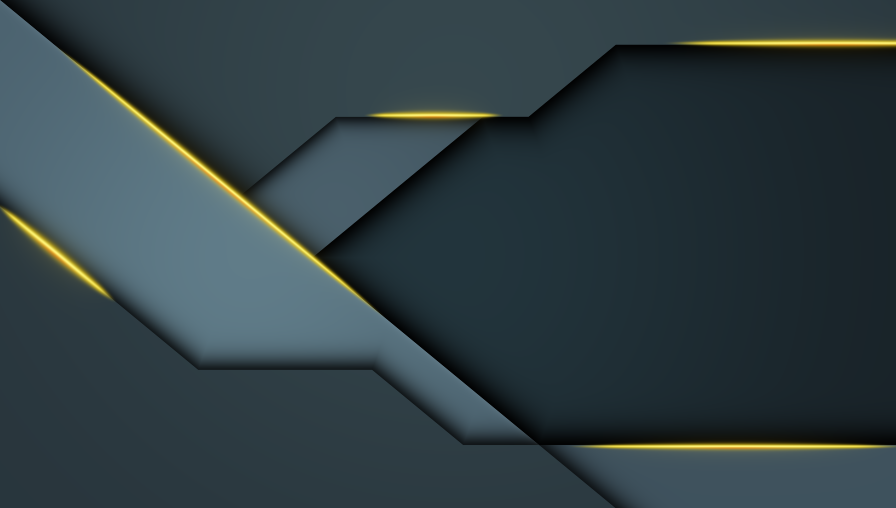
This background is drawn by a WebGL 1 fragment shader. Its source:

```glsl
precision highp float;
// Layered slate panels with diagonal cuts, inner shadows and golden edge glints.

uniform vec2 u_resolution;

const float ASPECT = 1.77;
const vec2 FALLING = vec2(0.772, -0.635);  // direction of descending edges
const vec2 RISING = vec2(0.772, 0.635);    // direction of ascending edges
const vec2 LEVEL = vec2(1.0, 0.0);

// Signed distance above the line through a with unit direction dir.
float above(vec2 p, vec2 a, vec2 dir) {
  return dot(p - a, vec2(-dir.y, dir.x));
}

// Antialiased coverage of a distance that is positive inside.
float cover(float d, float pixel) {
  return smoothstep(-0.6 * pixel, 0.6 * pixel, d);
}

// Soft darkening that fades away from an edge.
float shadow(float d, float width, float strength) {
  return 1.0 - strength * exp(-pow(max(d, 0.0) / width, 1.4));
}

float bell(float x) {
  return exp(-x * x);
}

vec3 radial(vec2 p, vec2 center, float radius, vec3 inner, vec3 outer) {
  return mix(inner, outer, smoothstep(0.0, 1.0, length(p - center) / radius));
}

// Lens-shaped glint lying along dir, with a warm patch under its middle.
vec3 addGlint(vec3 base, vec2 p, vec2 center, vec2 dir, float halfLength, float width) {
  float along = dot(p - center, dir) / halfLength;
  float across = above(p, center, dir);
  float taper = max(1.0 - along * along, 0.0);
  float w = width * (0.25 + 0.75 * taper);
  float body = bell(across / w) * smoothstep(0.0, 0.55, taper);
  float core = bell(across / (0.45 * w)) * taper;
  float halo = exp(-abs(across) / (2.2 * width)) * taper * taper;
  float warm = bell((across + 0.6 * w) / (0.45 * w)) * bell(3.5 * along);
  vec3 gold = mix(vec3(0.88, 0.76, 0.10), vec3(1.0, 0.98, 0.50), core);
  gold = mix(gold, vec3(1.0, 0.52, 0.05), 0.6 * warm);
  return mix(base + vec3(0.16, 0.12, 0.0) * halo, gold, body);
}

void main() {
  vec2 p = gl_FragCoord.xy / u_resolution * vec2(ASPECT, 1.0);
  float pixel = 1.0 / u_resolution.y;

  // Shared levels and the long diagonal
  float floorY = 0.124;
  float ledgeY = 0.770;
  float roofY = 0.912;
  float diagonal = above(p, vec2(0.0, 1.0), FALLING);

  // Panel shapes, positive inside
  float upperStep = min(-above(p, vec2(0.954, ledgeY), RISING), ledgeY - p.y);
  float roofStep = min(-above(p, vec2(1.044, ledgeY), RISING), roofY - p.y);
  float well = min(max(upperStep, roofStep), min(p.y - floorY, diagonal));
  float tabEdge = min(-above(p, vec2(0.475, 0.615), RISING), ledgeY - p.y);
  float tab = min(tabEdge, diagonal);
  float bandEdge = max(
    min(above(p, vec2(0.0, 0.594), FALLING), p.y - 0.272),
    min(above(p, vec2(0.735, 0.272), FALLING), p.y - floorY));
  float band = min(bandEdge, -diagonal);

  // Backdrop, shaded by the band
  vec3 color = radial(p, vec2(0.90, 0.82), 1.25,
    vec3(0.210, 0.278, 0.302), vec3(0.158, 0.210, 0.238));
  float shadeMask = cover(diagonal, pixel) * cover(p.y - floorY, pixel);
  color *= mix(1.0, shadow(diagonal, 0.040, 0.90), shadeMask);

  // Small tab
  vec3 tabColor = radial(p, vec2(0.66, 0.58), 0.5,
    vec3(0.290, 0.375, 0.420), vec3(0.245, 0.320, 0.365));
  tabColor *= shadow(tabEdge, 0.020, 0.78) * shadow(diagonal, 0.026, 0.75);
  color = mix(color, tabColor, cover(tab, pixel));

  // Deep well
  vec3 wellColor = radial(p, vec2(0.87, 0.50), 1.0,
    vec3(0.134, 0.205, 0.235), vec3(0.098, 0.138, 0.160));
  wellColor *= shadow(well, 0.034, 0.96);
  color = mix(color, wellColor, cover(well, pixel));

  // Bright band
  vec3 bandColor = radial(p, vec2(0.49, 0.49), 0.75,
    vec3(0.375, 0.485, 0.535), vec3(0.295, 0.385, 0.435));
  bandColor *= shadow(bandEdge, 0.026, 0.80);
  bandColor += 0.05 * exp(-abs(diagonal) / 0.006);
  color = mix(color, bandColor, cover(band, pixel));

  // Golden glints on the edges
  color = addGlint(color, p, vec2(0.435, 0.642), FALLING, 0.43, 0.0075);
  color = addGlint(color, p, vec2(0.111, 0.502), FALLING, 0.155, 0.010);
  color = addGlint(color, p, vec2(0.857, 0.773), LEVEL, 0.14, 0.0070);
  color = addGlint(color, p, vec2(1.647, 0.915), LEVEL, 0.34, 0.0070);
  color = addGlint(color, p, vec2(1.456, 0.121), LEVEL, 0.34, 0.0060);

  gl_FragColor = vec4(color, 1.0);
}
```
